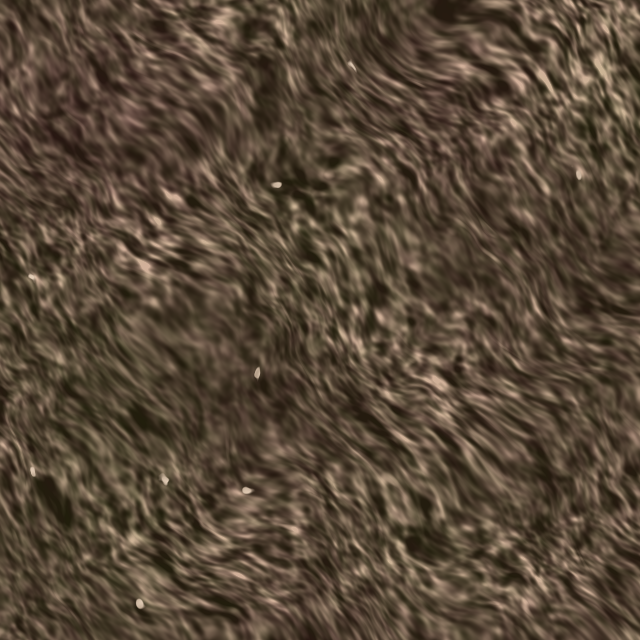
This texture is drawn by a WebGL 1 fragment shader. Its source:

```glsl
precision highp float;

uniform vec2 u_resolution;

float hash(vec2 p) {
  return fract(sin(dot(p, vec2(127.1, 311.7))) * 43758.5453);
}

float slope(vec2 cell, vec2 offset) {
  float angle = 6.2832 * hash(cell);
  return dot(vec2(cos(angle), sin(angle)), offset);
}

// Gradient noise scaled to a standard deviation near one
float noise(vec2 p) {
  vec2 i = floor(p);
  vec2 f = fract(p);
  vec2 w = f * f * (3.0 - 2.0 * f);
  vec2 e = vec2(1.0, 0.0);
  float low = mix(slope(i, f), slope(i + e.xy, f - e.xy), w.x);
  float high = mix(slope(i + e.yx, f - e.yx), slope(i + e.xx, f - e.xx), w.x);
  return 4.7 * mix(low, high, w.y);
}

// Coordinates along and across a direction
vec2 align(vec2 p, float angle) {
  vec2 d = vec2(cos(angle), sin(angle));
  return vec2(dot(p, d), dot(p, vec2(-d.y, d.x)));
}

float grain(vec2 p, float angle, vec2 frequency, float seed) {
  return noise(align(p, angle) * frequency + seed);
}

vec2 warp(vec2 p, float frequency, float amount) {
  vec2 q = p * frequency;
  return p + amount * vec2(noise(q + 3.7), noise(q + 41.3));
}

// Matted fibres in several sizes and slightly crossing directions
float fibres(vec2 p) {
  float sum = 0.38 * grain(p, -0.90, vec2(13.0, 36.0), 5.3);
  sum += 0.52 * grain(p, -0.80, vec2(25.0, 72.0), 17.1);
  sum += 0.42 * grain(p, -1.08, vec2(30.0, 85.0), 29.6);
  sum += 0.36 * grain(p, -0.58, vec2(38.0, 105.0), 43.2);
  sum += 0.30 * grain(p, -0.85, vec2(65.0, 150.0), 61.9);
  return sum;
}

// Thin pale strands, present only in some regions
float strands(vec2 p, float angle, float seed) {
  float line = 1.0 - smoothstep(0.05, 0.32, abs(grain(p, angle, vec2(5.0, 17.0), seed)));
  return line * smoothstep(0.5, 1.6, grain(p, angle, vec2(7.0, 13.0), seed + 31.0));
}

// Dark hollows and longer, steeper cracks
float hollows(vec2 p) {
  float pits = smoothstep(1.3, 2.4, grain(p, -0.80, vec2(9.0, 19.0), 71.4));
  float cracks = smoothstep(1.5, 2.4, grain(p, -1.08, vec2(4.0, 17.0), 83.8));
  return max(pits, cracks);
}

// Rare pale chips with ragged edges, one at most per cell
float chips(vec2 p, float cells, float share) {
  vec2 cell = floor(p * cells);
  vec2 jitter = vec2(hash(cell + 11.0), hash(cell + 23.0));
  vec2 q = p - (cell + 0.25 + 0.5 * jitter) / cells;
  q = align(q, -0.75 + 0.4 * (jitter.x - 0.5));
  vec2 size = mix(vec2(0.009, 0.006), vec2(0.022, 0.008), jitter.y * jitter.y);
  float ragged = 0.22 * noise(p * 85.0);
  float body = 1.0 - smoothstep(0.45, 1.0, length(q / size) + ragged);
  return body * step(hash(cell + 37.0), share);
}

vec3 barkColour(float tone) {
  float red = 0.335 + 0.108 * tone + 0.013 * tone * tone;
  return vec3(red, 0.88 * red - 0.02, 0.80 * red - 0.055);
}

void main() {
  vec2 uv = gl_FragCoord.xy / u_resolution.y;
  vec2 p = warp(warp(uv, 4.5, 0.014), 17.0, 0.0025);

  // Relief of the fibres over broad patches
  float patches = noise(uv * 4.0 + 53.0);
  float tone = fibres(p) * (1.08 + 0.16 * patches);
  tone += 0.22 * patches;
  tone += 0.8 * strands(p, -0.95, 13.0) + 0.7 * strands(p, -0.68, 97.0);

  // Bright flecks gathered in loose groups
  float groups = smoothstep(0.0, 1.6, noise(uv * 7.0 + 19.0));
  tone += 1.5 * groups * smoothstep(1.2, 2.4, grain(p, -0.78, vec2(26.0, 62.0), 47.0));
  tone -= 1.9 * hollows(p);
  tone = clamp(tone, -2.6, 3.2);

  // Faint warm and green shifts
  vec3 colour = barkColour(tone);
  float tint = 0.6 * noise(uv * 3.0 + 7.0) + 0.6 * grain(p, -0.8, vec2(30.0, 70.0), 9.0);
  colour += 0.010 * tint * vec3(0.6, -0.5, 0.5);

  vec3 chipColour = vec3(0.86, 0.77, 0.68) + 0.04 * noise(p * 90.0);
  colour = mix(colour, chipColour, 0.9 * chips(p, 6.0, 0.22));
  gl_FragColor = vec4(clamp(colour, 0.0, 1.0), 1.0);
}
```
